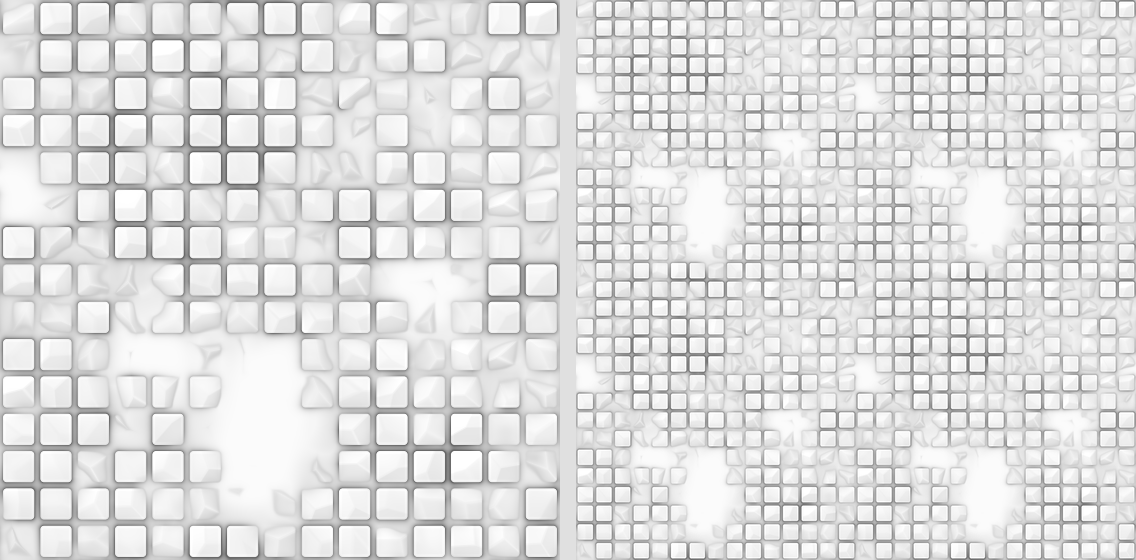
Left, the tile; right, the same tile 2 across and 2 down.
A three.js fragment shader for this pattern:

```glsl
varying vec2 vUv;

#define CELLS 15.0
#define HALF_SIZE 0.42
#define CORNER 0.10
#define EDGE 0.016
#define SHADOW_FALLOFF 12.0
#define SHADOW_DEPTH 0.36
#define OUTLINE 0.45
#define DENSE_LEVEL 0.34
#define OPEN_GROUND 0.985
#define DENSE_GROUND 0.915
#define FACE_TONE 0.948

float hash(vec2 p, float seed) {
  vec3 q = fract(vec3(p.xyx + seed * 7.31) * vec3(0.1031, 0.1030, 0.0973));
  q += dot(q, q.yzx + 33.33);
  return fract((q.x + q.y) * q.z);
}

// Value noise that wraps after a whole number of lattice steps
float noise(vec2 uv, float period, float seed) {
  vec2 p = uv * period;
  vec2 i = floor(p);
  vec2 f = fract(p);
  f = f * f * (3.0 - 2.0 * f);
  vec2 a = mod(i, period);
  vec2 b = mod(i + 1.0, period);
  return mix(mix(hash(a, seed), hash(vec2(b.x, a.y), seed), f.x),
             mix(hash(vec2(a.x, b.y), seed), hash(b, seed), f.x), f.y);
}

float basin(vec2 uv, vec2 center, float radius) {
  vec2 d = abs(fract(uv - center + 0.5) - 0.5) / radius;
  return exp(-dot(d, d));
}

// How far the blocks stand out of the ground
float exposure(vec2 uv) {
  float hollow = basin(uv, vec2(0.50, 0.31), 0.11) + basin(uv, vec2(0.45, 0.16), 0.09)
               + 0.9 * basin(uv, vec2(0.27, 0.36), 0.09) + basin(uv, vec2(0.76, 0.50), 0.08)
               + 0.8 * basin(uv, vec2(0.02, 0.65), 0.08);
  return DENSE_LEVEL + 0.30 * (noise(uv, 5.0, 3.0) - 0.5) - 0.68 * hollow;
}

float roundedBox(vec2 p) {
  vec2 d = abs(p) - HALF_SIZE + CORNER;
  return length(max(d, 0.0)) + min(max(d.x, d.y), 0.0) - CORNER;
}

float smoothMax(float a, float b, float k) {
  float h = max(k - abs(a - b), 0.0) / k;
  return max(a, b) + h * h * k * 0.25;
}

// Lowest of three tilted planes: height, gap to the next plane, facet light
vec3 facets(vec2 q, vec2 id) {
  float low = 9.0;
  float next = 9.0;
  float light = 0.0;
  float turn = 6.2832 * hash(id, 11.0);
  for (int i = 0; i < 3; i++) {
    float k = float(i);
    float angle = turn + 2.094 * k + 1.4 * (hash(id, 12.0 + k) - 0.5);
    vec2 dir = vec2(cos(angle), sin(angle));
    float slope = mix(0.1, 0.8, hash(id, 16.0 + k));
    float h = dot(q, dir) * slope + 0.16 * hash(id, 20.0 + k);
    if (h < low) {
      next = low;
      low = h;
      light = dot(dir, vec2(0.6, -0.8)) * slope;
    } else {
      next = min(next, h);
    }
  }
  return vec3(low, next - low, light);
}

void main() {
  vec2 p = vUv * CELLS;
  vec2 home = floor(p);
  float warp = 0.30 * (noise(vUv, 22.0, 5.0) - 0.5);
  float shadow = 0.0;
  float cover = 0.0;
  float face = FACE_TONE;

  // Blocks of the surrounding cells cast shadows; the home block is visible
  for (int y = -1; y <= 1; y++) {
    for (int x = -1; x <= 1; x++) {
      vec2 cell = home + vec2(float(x), float(y));
      vec2 id = mod(cell, CELLS);
      vec2 q = p - cell - 0.5;
      vec3 top = facets(clamp(q, -HALF_SIZE, HALF_SIZE), id);
      float rise = exposure((id + 0.5) / CELLS) + 0.60 * (hash(id, 1.0) - 0.5);
      float u = rise + top.x + warp;
      float d = smoothMax(roundedBox(q), -u, 0.08);
      float lift = smoothstep(-0.12, 0.48, u);
      float outside = max(d, 0.0);
      shadow += lift * (exp(-outside * SHADOW_FALLOFF) + OUTLINE * exp(-outside * 45.0));

      if (x == 0 && y == 0) {
        float low = 1.0 - lift;
        float soft = mix(EDGE, 0.045, low * low);
        cover = smoothstep(soft, -soft, d);
        float rim = (d + 0.05) / 0.025;
        float join = smoothstep(0.0, 0.05, top.y);
        face += 0.06 * top.z * join + 0.03 * q.y + 0.12 * warp;
        face += 0.08 * low * exp(-top.y * 20.0) - 0.05 * low * exp(-top.y * 6.0);
        face += 0.025 * lift * exp(-rim * rim);
        face -= 0.12 * low * exp(min(d, 0.0) * 9.0);
      }
    }
  }

  // Ground with soft wisps between the blocks
  float dense = smoothstep(-0.15, 0.35, exposure(vUv));
  float patchy = mix(0.5, 1.4, noise(vUv, 10.0, 7.0));
  float wisp = 1.0 - abs(2.0 * noise(vUv + 0.03 * warp, 24.0, 8.0) - 1.0);
  float ground = mix(OPEN_GROUND, DENSE_GROUND, dense) - SHADOW_DEPTH * patchy * shadow;
  ground += 0.06 * dense * (wisp - 0.6);
  float tone = mix(max(ground, 0.4), face, cover);
  gl_FragColor = vec4(vec3(clamp(tone, 0.0, 1.0)), 1.0);
}
```
